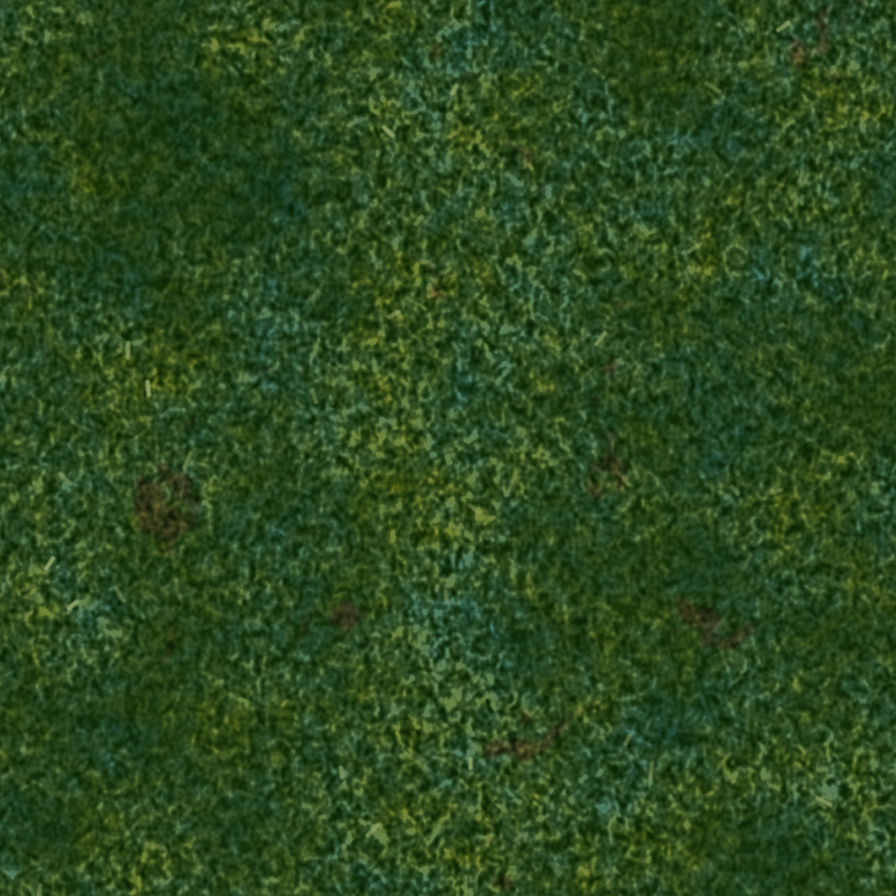
This texture is drawn by a Shadertoy shader. Its source:

```glsl
// Dense mown lawn seen from above: soft dark-green grain with short blades.
// Gradient noise and scattered strokes add up to one tone value, which a
// colour ramp turns into greens; hue drift, dry spots and pale straws follow.

const vec3 SHADOW = vec3(0.05, 0.15, 0.02);
const vec3 DEEP   = vec3(0.09, 0.21, 0.05);
const vec3 MID    = vec3(0.15, 0.27, 0.11);
const vec3 LIGHT  = vec3(0.215, 0.34, 0.165);
const vec3 BRIGHT = vec3(0.33, 0.46, 0.26);
const vec3 STRAW  = vec3(0.58, 0.66, 0.42);
const vec3 DRY    = vec3(0.34, 0.24, 0.14);
const float TAU = 6.2831853;
const float NOISE_SPREAD = 0.215; // standard deviation of raw gradient noise

vec3 hash3(vec2 p, float seed) {
    vec3 q = fract(vec3(p.xyx + seed * 17.31) * vec3(0.1031, 0.1030, 0.0973));
    q += dot(q, q.yxz + 33.33);
    return fract((q.xxy + q.yzz) * q.zyx);
}

float cornerSlope(vec2 cell, vec2 offset, float seed) {
    float angle = TAU * hash3(cell, seed).x;
    return dot(vec2(cos(angle), sin(angle)), offset);
}

// Gradient noise scaled to unit standard deviation
float noise(vec2 p, float seed) {
    vec2 i = floor(p), f = fract(p);
    vec2 u = f * f * f * (f * (f * 6.0 - 15.0) + 10.0);
    vec2 e = vec2(1.0, 0.0);
    float low  = mix(cornerSlope(i, f, seed), cornerSlope(i + e, f - e, seed), u.x);
    float high = mix(cornerSlope(i + e.yx, f - e.yx, seed),
                     cornerSlope(i + 1.0, f - 1.0, seed), u.x);
    return mix(low, high, u.y) / NOISE_SPREAD;
}

float segmentDistance(vec2 p, vec2 halfAxis) {
    float along = clamp(dot(p, halfAxis) / dot(halfAxis, halfAxis), -1.0, 1.0);
    return length(p - halfAxis * along);
}

// Strongest soft stroke at p; one blade per cell, kept with chance "share"
float blades(vec2 p, float halfLength, float width, float share, float seed) {
    vec2 cell = floor(p);
    float strongest = 0.0;
    for (int y = -1; y <= 1; y++)
    for (int x = -1; x <= 1; x++) {
        vec2 id = cell + vec2(x, y);
        vec3 place = hash3(id, seed);
        vec3 look = hash3(id, seed + 5.0);
        float lean = (place.z - 0.5) * 2.6; // mostly upright
        vec2 halfAxis = vec2(sin(lean), cos(lean)) * halfLength * mix(0.5, 1.0, look.x);
        float d = segmentDistance(p - id - place.xy, halfAxis);
        float stroke = 1.0 - smoothstep(width * 0.15, width, d);
        strongest = max(strongest, stroke * mix(0.4, 1.0, look.y) * step(look.z, share));
    }
    return strongest;
}

vec3 grassRamp(float tone) {
    vec3 c = mix(SHADOW, DEEP, clamp((tone + 2.5) / 1.2, 0.0, 1.0));
    c = mix(c, MID, clamp((tone + 1.3) / 1.05, 0.0, 1.0));
    c = mix(c, LIGHT, clamp((tone + 0.25) / 1.15, 0.0, 1.0));
    return mix(c, BRIGHT, clamp((tone - 0.9) / 1.1, 0.0, 1.4));
}

void mainImage(out vec4 fragColor, in vec2 fragCoord) {
    vec2 uv = fragCoord / iResolution.y;

    // Broad lighter and darker areas, stretched a little sideways
    float patches = 0.65 * noise(uv * vec2(3.0, 4.5), 1.0)
                  + 0.55 * noise(uv * vec2(9.0, 12.0), 2.0);

    // Fine tufts, bent so that no lattice shows
    vec2 bend = vec2(noise(uv * 45.0, 3.0), noise(uv * 45.0, 4.0)) * 0.002;
    vec2 tuft = uv + bend;
    float grain = 0.38 * noise(tuft * vec2(58.0, 48.0), 5.0)
                + 0.62 * noise(tuft * vec2(102.0, 84.0), 6.0)
                + 0.42 * noise(uv * vec2(165.0, 145.0), 7.0);
    float strokes = blades(uv * 66.0, 0.45, 0.26, 0.85, 8.0) - 0.2;

    float contrast = clamp(1.0 + 0.2 * patches, 0.65, 1.4);
    float tone = 0.36 * patches + (grain + 1.2 * strokes) * contrast;
    vec3 color = grassRamp(tone);

    // Drift between yellowish and bluish green
    float hue = 0.22 * noise(uv * 8.0, 9.0) + 0.18 * noise(uv * 36.0, 10.0);
    color *= 1.0 + hue * vec3(0.35, 0.06, -0.55);

    // Rare dry, brownish spots
    float dry = smoothstep(1.7, 2.8, noise(uv * 8.0, 11.0) + 0.35 * noise(uv * 40.0, 12.0));
    color = mix(color, DRY * (0.75 + 0.2 * tone), 0.5 * dry);

    // Few pale straws, denser in the lighter areas
    float straw = blades(uv * 30.0, 0.26, 0.13, 0.09, 13.0);
    color = mix(color, STRAW, straw * clamp(0.5 + 0.35 * patches, 0.1, 0.9));

    fragColor = vec4(clamp(color, 0.0, 1.0), 1.0);
}
```
